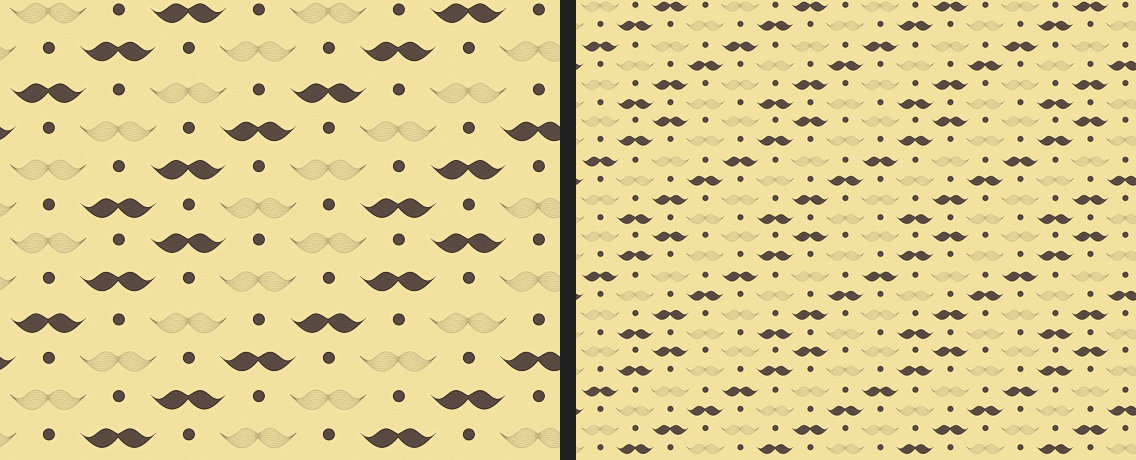
Left, the tile; right, the same tile 2 across and 2 down.
Give the GLSL for this pattern, as a Shadertoy shader.

```glsl
// Moustaches, solid and finely lined, alternate with dots in staggered rows on cream.
// Two curves bound each moustache; rows step sideways by a quarter tile, and the
// 384 x 315 unit tile repeats twice across and twice down, so all edges join.

float hash(vec2 p) {
    vec3 q = fract(vec3(p.xyx) * 0.1031);
    q += dot(q, q.yzx + 33.33);
    return fract((q.x + q.y) * q.z);
}

// Upper (x) and lower (y) outline heights at distance x from the middle
vec2 outline(float x) {
    float t = clamp(x / 52.0, 0.0, 1.0);
    float top = 1.0 + t + 8.0 * (1.0 - 0.4 * t) * sin(6.2832 * pow(t, 1.24));
    float bottom = -4.0 + 6.0 * t - 17.0 * sin(3.1416 * pow(t, 0.9));
    return vec2(top, bottom);
}

// Approximate signed distance, negative inside
float moustache(vec2 p, vec2 edge) {
    vec2 slope = (outline(p.x + 0.4) - edge) / 0.4;
    vec2 d = vec2(p.y - edge.x, edge.y - p.y) / sqrt(1.0 + slope * slope);
    return max(max(d.x, d.y), p.x - 52.0);
}

// Pale rim, dark border and brown fill
vec3 paintSolid(vec3 color, float d, float aa, float grain) {
    float rim = smoothstep(5.0, 1.0, d);
    color = mix(color, vec3(0.98, 0.93, 0.71), 0.4 * rim);
    vec3 ink = mix(vec3(0.35, 0.29, 0.26) + grain, vec3(0.20, 0.15, 0.08),
                   smoothstep(-1.6 - aa, -1.0 + aa, d));
    return mix(color, ink, smoothstep(aa, -aa, d));
}

void mainImage(out vec4 fragColor, in vec2 fragCoord) {
    vec2 p = fragCoord / iResolution.xy * vec2(768.0, 630.0);
    float aa = 0.6 * 768.0 / iResolution.x;

    // Nearest of six rows, counted from the top of the tile
    float row = 0.0, y = 1e3;
    for (int i = 0; i < 6; i++) {
        float r = float(i);
        float center = 617.0 - 52.5 * r - 4.5 * step(1.5, r);
        float dy = mod(p.y - center + 157.5, 315.0) - 157.5;
        if (abs(dy) < abs(y)) {
            y = dy;
            row = r;
        }
    }

    // Each row shifts left by a quarter tile
    float x = p.x - 258.0 + 96.0 * row;
    vec2 local = vec2(abs(mod(x + 96.0, 192.0) - 96.0), y);
    bool solid = mod(x + 96.0, 384.0) < 192.0;

    // Cream ground with faint grain
    float grain = 0.012 * (hash(floor(mod(p, vec2(768.0, 630.0)) / 2.0)) - 0.5);
    vec3 color = vec3(0.953, 0.882, 0.628) + grain;

    vec2 edge = outline(local.x);
    float d = moustache(local, edge);
    float inside = smoothstep(aa, -aa, d);

    // Hairs follow the outline and crowd together at the middle and tips
    float thickness = max(edge.x - edge.y, 0.01);
    float spacing = thickness / 8.0;
    float strand = abs(fract((y - edge.y) / spacing + 0.5) - 0.5) * spacing;
    float hair = smoothstep(0.4 + aa, 0.0, strand);

    if (solid) {
        color = paintSolid(color, d, aa, grain + 0.025 * (hair - 0.5));
    } else {
        float tip = smoothstep(40.0, 51.0, local.x);
        float middle = smoothstep(6.0, 0.0, local.x);
        float border = smoothstep(0.9 + aa, 0.0, abs(d));
        color = mix(color, vec3(0.98, 0.93, 0.71), 0.2 * smoothstep(5.0, 1.0, d));
        color = mix(color, vec3(0.86, 0.79, 0.56), 0.4 * inside);
        float ink = inside * (0.11 * hair + 0.12 * middle + 0.75 * tip);
        color = mix(color, vec3(0.26, 0.21, 0.13), clamp(ink + 0.14 * border, 0.0, 1.0));
    }

    // Dots halfway between moustaches
    float dotDistance = length(vec2(mod(x - 1.0, 192.0) - 96.0, y)) - 8.2;
    color = paintSolid(color, dotDistance, aa, grain);

    fragColor = vec4(color, 1.0);
}
```
